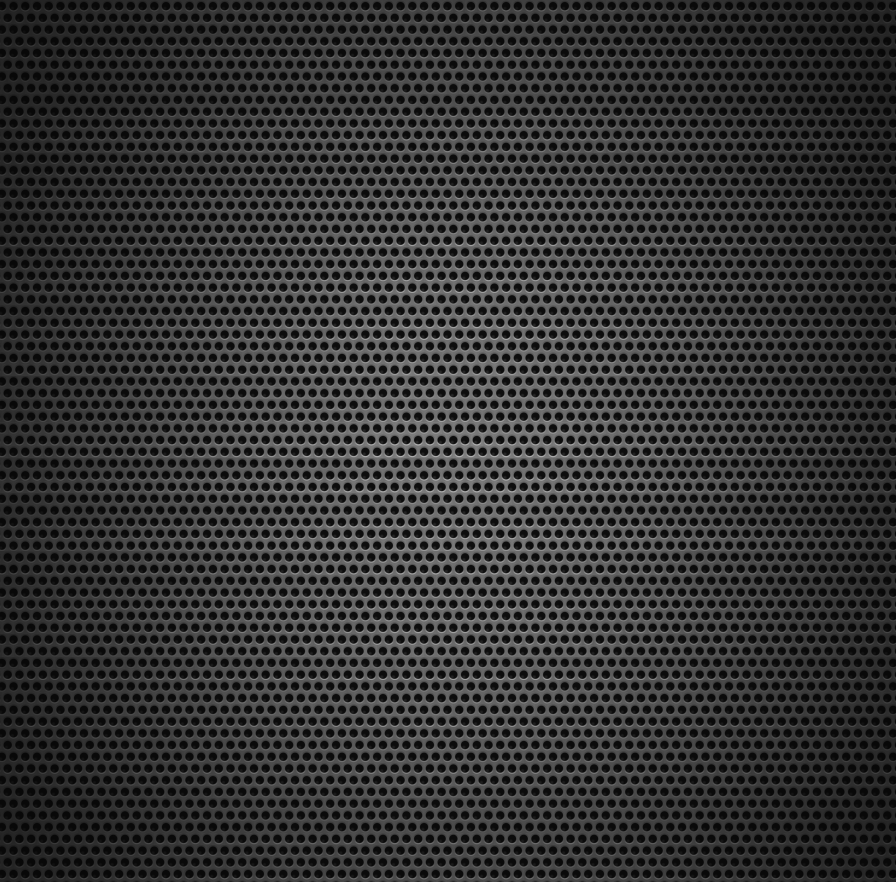
A WebGL 1 fragment shader for this texture:

```glsl
precision mediump float;
// Perforated dark metal: staggered rows of round holes, 76.4 across and 75.2 down.
// Each hole is a distance function with a lit lower rim and a faint inner glint;
// a strong radial light brightens the plate toward the middle.

uniform vec2 u_resolution;

float hash(vec2 p) {
  return fract(sin(dot(p, vec2(12.9898, 78.233))) * 43758.5453);
}

void main() {
  vec2 uv = gl_FragCoord.xy / u_resolution;

  // Staggered grid, rows counted from the top; one unit is one hole pitch
  vec2 grid = vec2(uv.x * 76.4 + 0.343, (1.0 - uv.y) * 75.2 - 0.017);
  float row = floor(grid.y);
  grid.x += 0.5 * mod(row, 2.0);
  vec2 cell = vec2(floor(grid.x), row);
  vec2 local = fract(grid) - 0.5;   // y points down
  float pixel = 76.4 / u_resolution.x;

  // Radial light on the plate, with slight wear by row and by hole
  float spread = length((uv - vec2(0.51, 0.48)) * vec2(1.17, 0.9));
  float light = mix(0.465, 0.13, smoothstep(0.0, 0.8, spread));
  light *= 1.0 + 0.1 * (hash(vec2(row, 3.0)) - 0.5);
  light *= 1.0 + 0.05 * (hash(cell) - 0.5);

  // Bevel: bright below each hole, shaded above it
  float dist = length(local);
  float down = local.y / max(dist, 0.001);
  float rim = 1.0 - smoothstep(0.0, 0.07 + 0.5 * pixel, abs(dist - 0.41));
  float glow = 0.15 + 0.4 * hash(vec2(row, 7.0));
  float metal = light * (1.0 + rim * (glow * smoothstep(0.2, 1.0, down)
                                     - 0.18 * smoothstep(0.0, 1.0, -down)));

  // Hole: nearly black, with a faint glint on its lower left wall
  float glint = 1.0 - smoothstep(0.03, 0.22, length(local - vec2(-0.1, 0.2)));
  float hollow = 0.02 + light * (0.07 + 0.22 * glint);

  float hole = 1.0 - smoothstep(-0.75 * pixel, 0.75 * pixel, dist - 0.355);
  gl_FragColor = vec4(vec3(mix(metal, hollow, hole)), 1.0);
}
```
